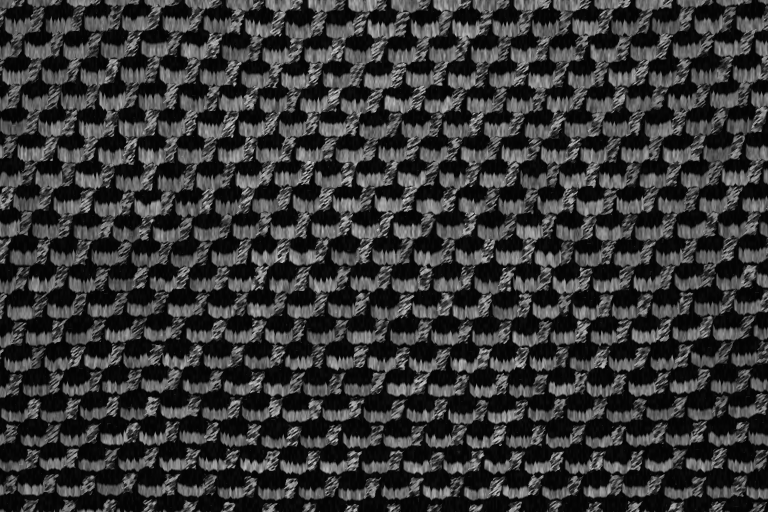
Reproduce this texture procedurally as a Shadertoy shader.

```glsl
const float COLUMNS = 18.9;      // repeats across the width
const float ROW_ASPECT = 0.636;  // row spacing relative to column spacing
const float ROW_SHIFT = 0.54;    // half-drop stagger plus a slight lean
const vec2 ANCHOR = vec2(0.4805, 0.362);

float hash(vec2 p) {
    return fract(sin(dot(p, vec2(127.1, 311.7))) * 43758.5453);
}

float noise(vec2 p) {
    vec2 i = floor(p), f = fract(p);
    f = f * f * (3.0 - 2.0 * f);
    return mix(mix(hash(i), hash(i + vec2(1, 0)), f.x),
               mix(hash(i + vec2(0, 1)), hash(i + vec2(1, 1)), f.x), f.y);
}

float inside(float distance, float softness) {
    return 1.0 - smoothstep(-softness, softness, distance);
}

// Position inside the nearest cell of a row, in column units
vec2 cellPoint(vec2 weave, float row, float shift, out vec2 id) {
    float x = weave.x - row * ROW_SHIFT - shift;
    id = vec2(floor(x + 0.5), row);
    vec2 jitter = vec2(hash(id + 3.1), hash(id + 8.7)) - 0.5;
    return vec2(x - id.x, weave.y - row * ROW_ASPECT) + 0.05 * jitter;
}

// Broad float of vertical fibres with a frayed top and a lobed bottom
float cup(vec2 d, vec2 id, float tall) {
    vec2 seed = id * 17.3;
    float fray = noise(vec2(d.x * 22.0, 0.5) + seed) - 0.5;
    float corner = d.x * d.x;
    float top = tall * (0.13 + 0.7 * corner) + 0.13 * fray;
    float notch = 0.06 * exp(-corner * 160.0);
    float bottom = -0.19 * tall + 1.1 * corner + notch + 0.06 * fray;
    float shape = inside(d.y - top, 0.05) * inside(bottom - d.y, 0.035)
                * inside(abs(d.x) - 0.34, 0.035);
    float fibres = noise(d * vec2(21.0, 4.0) + seed);
    float fine = noise(d * vec2(34.0, 12.0) + seed + 40.0);
    float shade = 0.22 + 0.3 * fibres + 0.16 * fine - 0.35 * max(d.y, 0.0);
    return shape * shade;
}

// Narrow leaning cord of flecked diagonal strands
float cord(vec2 d, vec2 id, float tall) {
    vec2 seed = id * 11.9 + 70.0;
    d.x -= 0.27 * d.y;
    float fray = noise(d * 16.0 + seed) - 0.5;
    float edge = max(abs(d.x) - 0.145, abs(d.y) - 0.27 * tall) + 0.08 * fray;
    vec2 along = vec2(d.x * 0.75 + d.y * 0.66, d.y * 0.75 - d.x * 0.66);
    float strands = noise(along * vec2(11.0, 26.0) + seed);
    float flecks = noise(d * 25.0 + seed + 20.0);
    float shade = 0.04 + 0.46 * smoothstep(0.15, 0.85, strands) + 0.2 * flecks;
    return inside(edge, 0.035) * shade;
}

void mainImage(out vec4 fragColor, in vec2 fragCoord) {
    vec2 p = fragCoord / iResolution.x;
    float height = fragCoord.y / iResolution.y;

    // Gentle unevenness of the cloth
    vec2 sway = vec2(noise(p * 5.0), noise(p * 5.0 + 30.0)) - 0.5;
    vec2 weave = (p - ANCHOR) * COLUMNS + 0.2 * sway;
    float tall = mix(0.84, 1.12, smoothstep(0.0, 0.8, height));

    // Dark ground fibres
    float ground = noise(weave * vec2(24.0, 9.0));
    float value = 0.012 + 0.045 * ground * ground;

    // Overlapping rows of floats and cords
    float nearest = floor(weave.y / ROW_ASPECT + 0.5);
    for (int k = -1; k <= 1; k++) {
        float row = nearest + float(k);
        vec2 id;
        vec2 d = cellPoint(weave, row, 0.0, id);
        float wear = 0.86 + 0.28 * hash(id + 5.5);
        value = max(value, wear * cup(d, id, tall));

        d = cellPoint(weave, row, 0.45, id);
        d.y -= 0.17;
        wear = 0.8 + 0.3 * hash(id + 9.2);
        value = max(value, wear * cord(d, id, tall));
    }

    // Broad lighting, slightly dimmer toward the sides
    float side = abs(p.x - 0.5) * 2.0;
    value *= 1.04 - 0.14 * side * side + 0.1 * (noise(p * 7.0 + 12.0) - 0.5);

    // Sparse stray lint
    float lint = smoothstep(0.93, 1.0, noise(weave * 13.0 + 90.0));
    value += 0.08 * lint;
    fragColor = vec4(vec3(value), 1.0);
}
```
